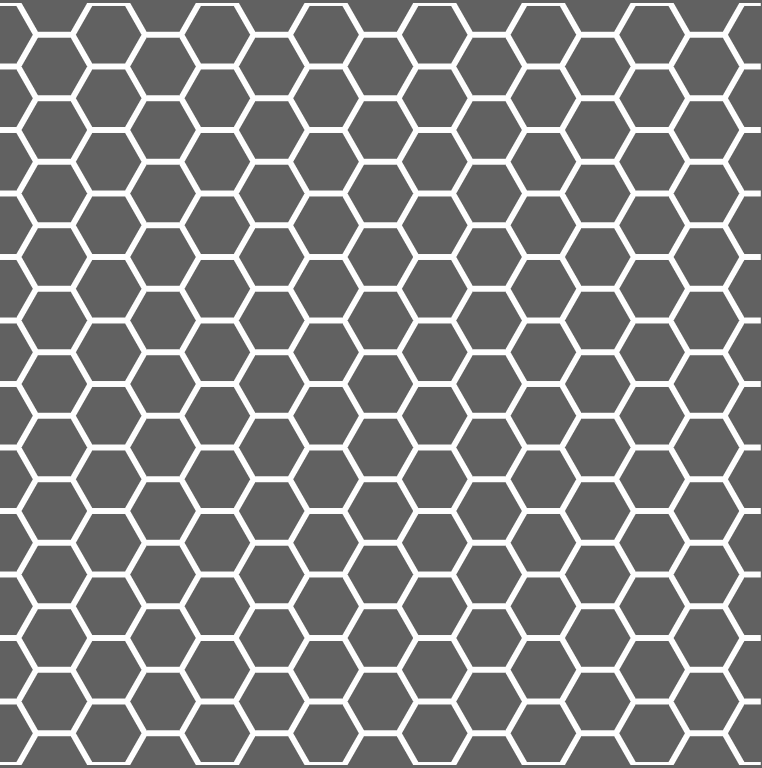
A Shadertoy shader for this pattern:

```glsl
const vec3 CELL_COLOR = vec3(0.38);
const vec3 LINE_COLOR = vec3(0.995);
const vec2 REPEATS = vec2(7.0, 12.0);        // honeycomb periods across and down
const vec2 FIELD_SIZE = vec2(0.9906, 0.9922); // honeycomb extent, in canvas heights
const float LINE_WIDTH = 0.094;              // relative to the height of one cell
const float SQRT3 = 1.7320508;

// Flat-topped hexagonal norm: 0.5 on the border of a cell of height 1
float hexNorm(vec2 p) {
    p = abs(p);
    return max(p.y, dot(p, vec2(0.5 * SQRT3, 0.5)));
}

// Offset from the nearest point of a rectangular lattice
vec2 repeatCentered(vec2 p, vec2 period) {
    return p - period * floor(p / period + 0.5);
}

// Distance to the nearest cell border, from two interleaved lattices
float honeycombEdge(vec2 p) {
    vec2 period = vec2(SQRT3, 1.0);
    float evenColumn = hexNorm(repeatCentered(p - vec2(0.0, 0.5), period));
    float oddColumn = hexNorm(repeatCentered(p - vec2(0.5 * SQRT3, 0.0), period));
    return 0.5 - min(evenColumn, oddColumn);
}

// Antialiased coverage of the inside of a signed distance
float coverage(float dist, float pixel) {
    return clamp(0.5 - dist / pixel, 0.0, 1.0);
}

void mainImage(out vec4 fragColor, in vec2 fragCoord) {
    float pixel = 1.0 / iResolution.y;
    vec2 margin = vec2(0.0, 0.5 * (1.0 - FIELD_SIZE.y));
    vec2 field = fragCoord * pixel - margin;

    // Honeycomb lines, in units of one cell height
    vec2 period = FIELD_SIZE / REPEATS;
    vec2 cell = field / period * vec2(SQRT3, 1.0);
    float line = coverage(honeycombEdge(cell) - 0.5 * LINE_WIDTH, pixel / period.y);

    // Plain margin outside the honeycomb field
    vec2 outside = abs(field - 0.5 * FIELD_SIZE) - 0.5 * FIELD_SIZE;
    line *= coverage(max(outside.x, outside.y), pixel);

    fragColor = vec4(mix(CELL_COLOR, LINE_COLOR, line), 1.0);
}
```
